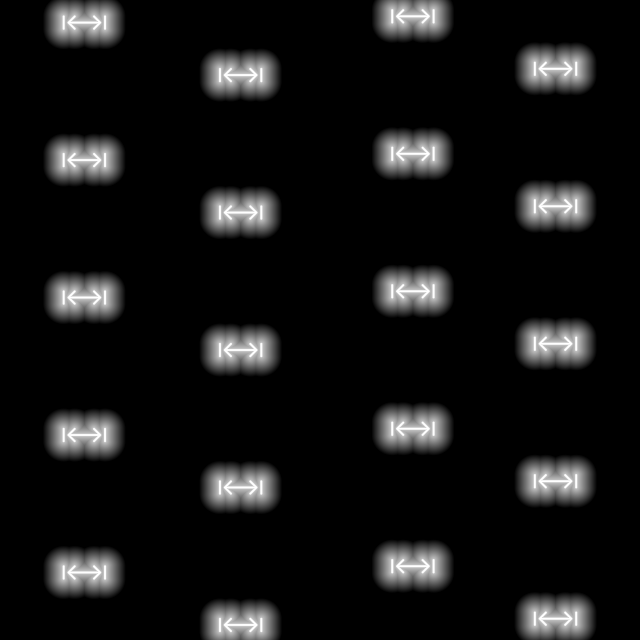
Reproduce this pattern procedurally as a Shadertoy shader.

```glsl
float segmentDistance(vec2 p, vec2 a, vec2 b) {
    vec2 ap = p - a, ab = b - a;
    return length(ap - ab * clamp(dot(ap, ab) / dot(ab, ab), 0.0, 1.0));
}

// Double-headed arrow between two upright bars, mirrored on both axes
float spanArrowDistance(vec2 p) {
    p = abs(p);
    vec2 tip = vec2(0.0247, 0.0);
    float shaft = segmentDistance(p, vec2(0.0), tip);
    float head = segmentDistance(p, tip, vec2(0.0152, 0.0095));
    float bar = segmentDistance(p, vec2(0.0323, 0.0), vec2(0.0323, 0.0095));
    return min(min(shaft, head), bar);
}

void mainImage(out vec4 fragColor, in vec2 fragCoord) {
    vec2 uv = fragCoord / iResolution.xy;
    float pixel = 1.0 / iResolution.y;
    vec4 columnX = vec4(0.1318, 0.3760, 0.6452, 0.8680);
    float rowHeight = 0.2148;

    // Staggered columns, each repeating vertically
    float dist = 1.0;
    for (int i = 0; i < 4; i++) {
        float startY = 0.1055 + 0.0098 * float(i / 2) - 0.0820 * float(i % 2);
        float row = fract((uv.y - startY) / rowHeight + 0.5) - 0.5;
        dist = min(dist, spanArrowDistance(vec2(uv.x - columnX[i], row * rowHeight)));
    }

    // Soft halo that fades linearly, with white strokes on top
    float halo = 0.8 * clamp(1.0 - dist / 0.0325, 0.0, 1.0);
    float stroke = 1.0 - smoothstep(-0.75 * pixel, 0.75 * pixel, dist - 0.0016);
    fragColor = vec4(vec3(mix(halo, 1.0, stroke)), 1.0);
}
```
